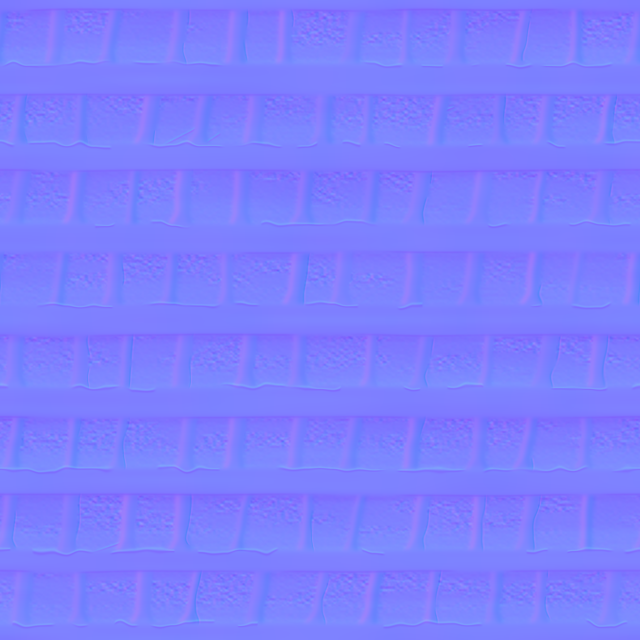
Give the GLSL for this texture map, as a three.js fragment shader.

```glsl
varying vec2 vUv;

const float ROWS = 8.0;
const float COLUMNS = 11.0;

float hash(vec2 p) {
  vec3 q = fract(vec3(p.xyx) * 0.1031);
  q += dot(q, q.yzx + 33.33);
  return fract((q.x + q.y) * q.z);
}

// Value noise that wraps after a whole number of cells
float noise(vec2 uv, vec2 cells) {
  vec2 p = uv * cells;
  vec2 i = floor(p);
  vec2 f = fract(p);
  f = f * f * (3.0 - 2.0 * f);
  vec2 a = mod(i, cells);
  vec2 b = mod(i + 1.0, cells);
  return mix(mix(hash(a), hash(vec2(b.x, a.y)), f.x),
             mix(hash(vec2(a.x, b.y)), hash(b), f.x), f.y);
}

vec2 noiseSlope(vec2 uv, vec2 cells) {
  vec2 e = 0.4 / cells;
  float here = noise(uv, cells);
  return vec2(noise(uv + vec2(e.x, 0.0), cells) - here,
              noise(uv + vec2(0.0, e.y), cells) - here);
}

float bell(float d, float width) {
  float t = d / width;
  return exp(-t * t);
}

// Slope across a thin raised crack
float crease(float d, float width) {
  return d / width * bell(d, width);
}

// Slope of a short straight scratch
vec2 scratchSlope(vec2 p, vec2 center, float angle, float halfLength, float width) {
  vec2 along = vec2(cos(angle), sin(angle));
  vec2 across = vec2(-along.y, along.x);
  vec2 d = p - center;
  float span = 1.0 - smoothstep(halfLength * 0.8, halfLength, abs(dot(d, along)));
  return across * crease(dot(d, across), width) * span;
}

void main() {
  vec2 uv = vUv;
  float row = min(floor(uv.y * ROWS), ROWS - 1.0);
  float y = uv.y * ROWS - row;

  // Recessed strip in each row
  float middle = 0.5 + 0.14 * (hash(vec2(row, 3.0)) - 0.5);
  float halfHeight = mix(0.29, 0.37, hash(vec2(row, 7.0)));
  float sag = 0.03 * (noise(uv, vec2(9.0, ROWS)) - 0.5);
  float below = middle + halfHeight + sag - y;
  float above = y - middle + halfHeight - sag;
  float strip = smoothstep(-0.02, 0.07, below) * smoothstep(-0.03, 0.06, above);

  // Leaning ribs, staggered from row to row
  float column = uv.x * COLUMNS + 0.7 * hash(vec2(row, 13.0));
  float rib = mod(floor(column), COLUMNS);
  vec2 id = vec2(rib, row + 21.0);
  float lean = (0.02 + 0.24 * hash(id + 31.0)) * (y - middle);
  float ribX = 0.5 + 0.3 * (hash(id) - 0.5) + lean;
  float d = fract(column) - ribX + 0.03 * (noise(uv, vec2(22.0, 40.0)) - 0.5);
  float flare = 0.08 * hash(id + 47.0) * (1.0 - smoothstep(0.0, 0.17, above));
  float ribHalf = mix(0.04, 0.11, hash(id + 59.0)) + flare;
  float panel = strip * smoothstep(ribHalf, ribHalf + 0.06, abs(d));

  vec2 slope = vec2(-0.018, 0.0);

  // Rib flanks
  float leftSide = mix(0.08, 0.23, hash(id + 71.0));
  float rightSide = mix(0.06, 0.17, hash(id + 83.0));
  slope.x += strip * (leftSide * bell(d + ribHalf, 0.065)
                    - rightSide * bell(d - ribHalf, 0.075));

  // Upper and lower shoulders with soft horizontal streaks
  float shade = mix(0.6, 1.1, hash(vec2(row, 91.0)));
  float open = mix(0.55, 1.0, panel);
  slope.y -= shade * open * (0.10 * bell(below - 0.04, 0.06) + 0.06 * bell(below - 0.14, 0.15));
  slope.y += shade * open * (0.09 * bell(above - 0.02, 0.05) + 0.07 * bell(above - 0.14, 0.13));
  slope.y += 0.05 * (noise(uv, vec2(4.0, 72.0)) - 0.5);
  slope += 0.04 * (vec2(noise(uv, vec2(18.0, 16.0)), noise(uv, vec2(8.0, 24.0))) - 0.5);

  // Rough grain, strongest in the upper panel
  float patchy = smoothstep(0.28, 0.68, noise(uv, vec2(14.0, 48.0)));
  float upper = smoothstep(0.12, 0.34, above) * smoothstep(0.0, 0.05, below);
  float grain = panel * mix(0.05, 0.32, upper * patchy);
  slope += grain * noiseSlope(uv, vec2(150.0, 210.0));
  slope += 0.5 * grain * noiseSlope(uv + 0.37, vec2(260.0, 300.0));

  // Broken cracks along the lower edge and beside the ribs
  float wobble = noise(uv, vec2(48.0, 32.0)) - 0.5;
  float edgeGap = (above + 0.09 * wobble) / ROWS;
  float edgeWear = smoothstep(0.5, 0.65, noise(uv, vec2(31.0, ROWS)));
  slope.y += 0.36 * edgeWear * crease(edgeGap, 0.0021);
  float sideGap = (d - ribHalf - 0.04 + 0.09 * wobble) / COLUMNS;
  float sideWear = strip * step(0.5, hash(id + 97.0))
                 * smoothstep(0.4, 0.6, noise(uv, vec2(COLUMNS, 37.0)));
  slope.x += 0.36 * sideWear * crease(sideGap, 0.0018);

  // Fine line below the upper lip
  float lipWear = smoothstep(0.35, 0.7, noise(uv, vec2(12.0, ROWS)));
  slope.y -= 0.10 * lipWear * bell(below / ROWS - 0.002, 0.0018);

  // Scattered scratches
  for (int i = 0; i < 5; i++) {
    float k = float(i);
    vec2 center = 0.1 + 0.8 * vec2(hash(vec2(k, 101.0)), hash(vec2(k, 113.0)));
    float angle = mix(0.3, 0.7, hash(vec2(k, 127.0)));
    float halfLength = mix(0.015, 0.055, hash(vec2(k, 131.0)));
    slope += 0.32 * panel * scratchSlope(uv, center, angle, halfLength, 0.0018);
  }

  slope = clamp(slope, -0.6, 0.6);
  vec3 normal = vec3(slope, sqrt(1.0 - dot(slope, slope)));
  gl_FragColor = vec4(normal * 0.5 + 0.5, 1.0);
}
```
